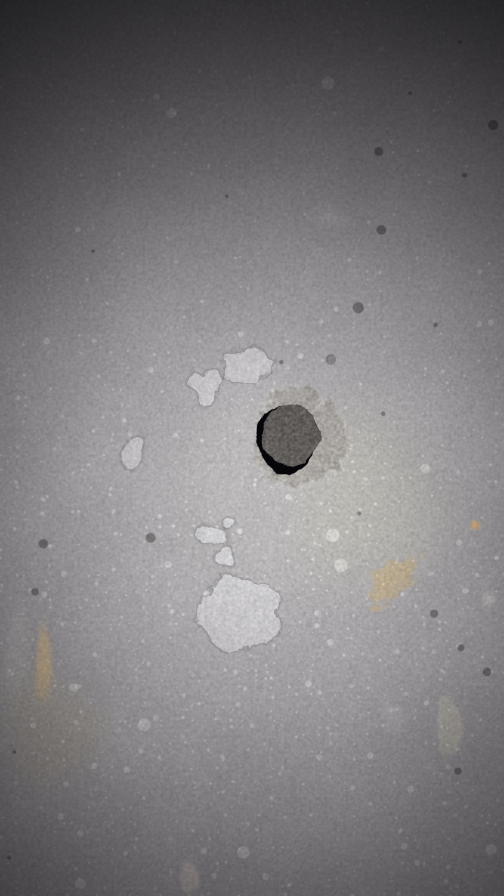
A WebGL 2 fragment shader for this texture:

```glsl
#version 300 es
precision highp float;

uniform vec2 u_resolution;
out vec4 fragColor;

const vec2 LIGHT_CENTER = vec2(0.30, 0.45);
const float LIGHT_WIDTH = 0.49;
const float LIGHT_UP = 0.48;
const float LIGHT_DOWN = 0.57;
const vec3 FLOOR_COLOR = vec3(0.725, 0.718, 0.722);
const vec3 EDGE_TINT = vec3(1.0, 0.97, 1.04);
const vec3 FLAKE_COLOR = vec3(0.83, 0.825, 0.835);
const vec3 RUBBLE_COLOR = vec3(0.665, 0.65, 0.63);
const vec3 STONE_COLOR = vec3(0.385, 0.37, 0.36);
const vec3 CAVITY_COLOR = vec3(0.025, 0.02, 0.035);
const float MOTTLE = 0.075;
const float GRAIN = 0.11;

// Flakes: center and radii, then tilt, lobe count, lobe depth, lobe phase
const int FLAKE_COUNT = 7;
const vec4 FLAKES[FLAKE_COUNT] = vec4[](
    vec4(0.276, 0.592, 0.027, 0.0190), vec4(0.230, 0.569, 0.0155, 0.0185),
    vec4(0.148, 0.495, 0.0105, 0.018), vec4(0.238, 0.402, 0.016, 0.0100),
    vec4(0.251, 0.378, 0.010, 0.0100), vec4(0.267, 0.315, 0.046, 0.0410),
    vec4(0.255, 0.417, 0.006, 0.0050));
const vec4 FLAKE_FORM[FLAKE_COUNT] = vec4[](
    vec4(0.15, 5.0, 0.08, 0.4), vec4(0.15, 3.0, 0.28, -1.57),
    vec4(-0.4, 3.0, 0.12, 2.0), vec4(-0.1, 3.0, 0.10, 1.0),
    vec4(-0.6, 3.0, 0.16, 0.5), vec4(0.0, 5.0, 0.08, -3.32),
    vec4(0.3, 3.0, 0.10, 0.0));

// Stains: center and radii, then color and opacity, then tilt and softness
const int STAIN_COUNT = 11;
const vec4 STAINS[STAIN_COUNT] = vec4[](
    vec4(0.410, 0.440, 0.075, 0.085), vec4(0.055, 0.185, 0.055, 0.060),
    vec4(0.018, 0.270, 0.014, 0.045), vec4(0.437, 0.352, 0.034, 0.017),
    vec4(0.049, 0.258, 0.009, 0.038), vec4(0.501, 0.190, 0.014, 0.034),
    vec4(0.212, 0.020, 0.011, 0.018), vec4(0.530, 0.414, 0.005, 0.005),
    vec4(0.546, 0.331, 0.007, 0.008), vec4(0.368, 0.758, 0.020, 0.011),
    vec4(0.439, 0.200, 0.010, 0.018));
const vec4 STAIN_COLOR[STAIN_COUNT] = vec4[](
    vec4(0.78, 0.77, 0.71, 0.5), vec4(0.74, 0.72, 0.65, 0.6),
    vec4(0.84, 0.83, 0.80, 0.5), vec4(0.82, 0.74, 0.58, 0.85),
    vec4(0.92, 0.81, 0.61, 0.8), vec4(0.84, 0.83, 0.76, 0.75),
    vec4(0.90, 0.87, 0.82, 0.8), vec4(0.98, 0.78, 0.50, 0.8),
    vec4(0.88, 0.87, 0.85, 0.7), vec4(0.86, 0.85, 0.85, 0.4),
    vec4(0.84, 0.83, 0.82, 0.4));
const vec2 STAIN_FORM[STAIN_COUNT] = vec2[](
    vec2(0.0, 0.050), vec2(0.4, 0.025), vec2(-0.1, 0.008), vec2(0.75, 0.005),
    vec2(0.0, 0.004), vec2(0.1, 0.003), vec2(0.1, 0.004), vec2(0.0, 0.003),
    vec2(0.2, 0.004), vec2(-0.2, 0.008), vec2(0.5, 0.006));

vec2 hash2(vec2 p) {
    vec3 q = fract(p.xyx * vec3(0.1031, 0.1030, 0.0973));
    q += dot(q, q.yzx + 33.33);
    return fract((q.xx + q.yz) * q.zy);
}

float corner(vec2 cell, vec2 f, vec2 o) {
    return dot(hash2(cell + o) * 2.0 - 1.0, f - o);
}

float gradientNoise(vec2 p) {
    vec2 i = floor(p), f = fract(p);
    vec2 u = f * f * f * (f * (f * 6.0 - 15.0) + 10.0);
    return mix(mix(corner(i, f, vec2(0, 0)), corner(i, f, vec2(1, 0)), u.x),
               mix(corner(i, f, vec2(0, 1)), corner(i, f, vec2(1, 1)), u.x), u.y);
}

float fbm(vec2 p) {
    float sum = 0.0, amp = 0.6;
    for (int i = 0; i < 4; i++) {
        sum += amp * gradientNoise(p);
        p = mat2(1.6, 1.2, -1.2, 1.6) * p + 7.3;
        amp *= 0.55;
    }
    return sum;
}

// Approximate distance to a tilted ellipse with angular lobes
float lobed(vec2 p, vec4 oval, vec4 form) {
    float c = cos(form.x), s = sin(form.x);
    vec2 q = mat2(c, -s, s, c) * (p - oval.xy) / oval.zw;
    float rim = 1.0 + form.z * cos(form.y * atan(q.y, q.x + 1e-6) + form.w);
    return (length(q) - rim) * min(oval.z, oval.w);
}

// Scattered pale grit, one possible speck per cell
float specks(vec2 p, float scale, float density) {
    vec2 cell = floor(p * scale);
    vec2 pick = hash2(cell + scale);
    vec2 spot = 0.25 + 0.5 * hash2(cell + 91.7);
    float radius = 0.06 + 0.15 * pick.y * pick.y;
    float d = length(fract(p * scale) - spot) - radius;
    float soft = scale / u_resolution.y;
    return step(pick.x, density) * smoothstep(soft, -soft, d);
}

void main() {
    vec2 p = (gl_FragCoord.xy - 0.5 * u_resolution) / u_resolution.y + vec2(0.28125, 0.5);
    float aa = 0.8 / u_resolution.y;
    float cloud = fbm(p * 9.0);
    float rough = fbm(p * 65.0);
    float grain = gradientNoise(p * 290.0) + 0.6 * gradientNoise(p * 170.0 + 40.0);

    // Floor and stains
    vec3 color = FLOOR_COLOR * (1.0 + MOTTLE * cloud + 0.05 * rough);
    for (int i = 0; i < STAIN_COUNT; i++) {
        vec2 form = STAIN_FORM[i];
        float d = lobed(p, STAINS[i], vec4(form.x, 3.0, 0.1, 1.0));
        d += rough * min(0.025, STAINS[i].z * 0.7);
        float mask = smoothstep(form.y, -form.y, d) * (0.85 + 0.5 * rough);
        color = mix(color, STAIN_COLOR[i].rgb, clamp(mask * STAIN_COLOR[i].a, 0.0, 1.0));
    }

    // Grit, denser toward the lower floor
    float density = mix(0.26, 0.07, smoothstep(0.3, 0.8, p.y));
    for (int i = 0; i < 3; i++) {
        float scale = 28.0 * exp2(float(i));
        color += 0.11 * specks(p + 3.1 * float(i), scale, density * (0.4 + 0.3 * float(i)));
    }
    color *= 1.0 - 0.3 * specks(p + 17.0, 34.0, 0.035);

    // Peeled flakes with a thin dark rim
    for (int i = 0; i < FLAKE_COUNT; i++) {
        float d = lobed(p, FLAKES[i], FLAKE_FORM[i]) + 0.011 * rough * smoothstep(0.0, 0.02, FLAKES[i].z);
        color *= 1.0 - 0.13 * smoothstep(0.004, 0.0, abs(d));
        color = mix(color, FLAKE_COLOR * (1.0 + 0.09 * rough), smoothstep(aa, -aa, d));
    }

    // Crumbled ring, cavity and the stone seated in it
    float ring = lobed(p, vec4(0.334, 0.511, 0.052, 0.056), vec4(0.0, 3.0, 0.06, 0.5)) + 0.02 * rough;
    color = mix(color, RUBBLE_COLOR * (1.0 + 0.22 * rough + 0.1 * grain), 0.8 * smoothstep(0.006, -0.006, ring));
    color += 0.04 * smoothstep(0.005, 0.0, abs(ring));
    float cavity = lobed(p, vec4(0.3205, 0.510, 0.0345, 0.038), vec4(0.0, 3.0, 0.05, -1.4)) + 0.005 * rough;
    color = mix(color, CAVITY_COLOR, smoothstep(aa, -aa, cavity));
    float stone = lobed(p, vec4(0.3245, 0.514, 0.0325, 0.034), vec4(0.0, 5.0, 0.04, 0.8)) + 0.007 * rough;
    color = mix(color, STONE_COLOR * (1.0 + 0.2 * rough + 0.25 * grain), smoothstep(aa, -aa, stone));

    // Light falloff and fine grain
    vec2 reach = vec2(LIGHT_WIDTH, p.y > LIGHT_CENTER.y ? LIGHT_UP : LIGHT_DOWN);
    vec2 away = (p - LIGHT_CENTER) / reach;
    float light = exp(-dot(away, away));
    color *= light * mix(EDGE_TINT, vec3(1.0), light) * (1.0 + GRAIN * grain);
    fragColor = vec4(clamp(color, 0.0, 1.0), 1.0);
}
```
